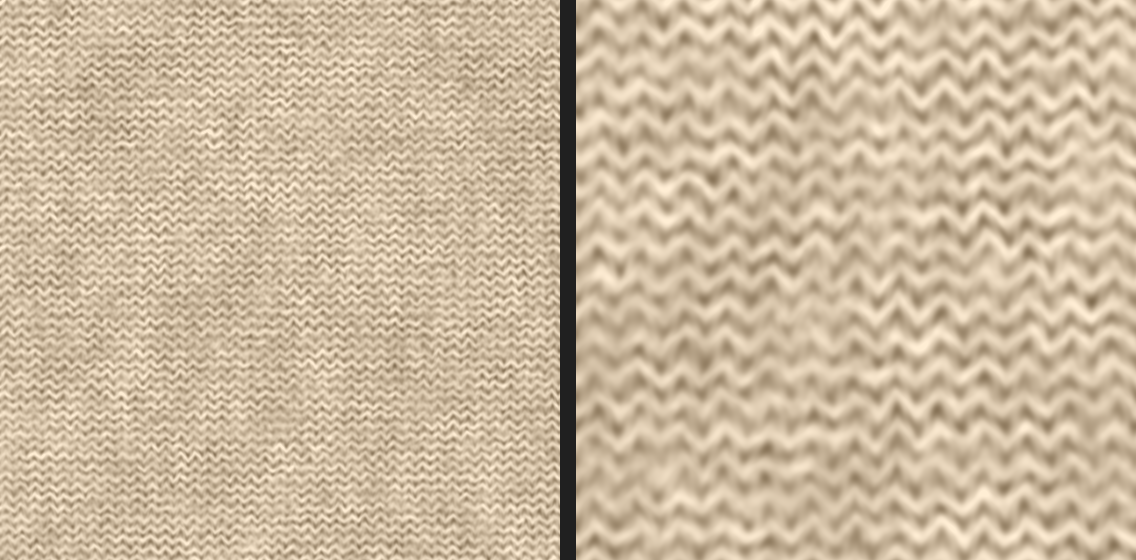
Left, the full canvas; right, a detail of the centre.
A Shadertoy shader for this texture:

```glsl
// Fine beige knit: dense V stitches with dark gap dots and mottled yarn.
#define COLUMNS 39.0        // stitches across
#define ROWS 54.0           // stitch rows down
#define ZIGZAG 0.22         // height of the V, in rows
#define WOBBLE 0.30         // unevenness of the stitches
#define RELIEF 0.24         // light and dark contrast of the rows
#define DOTS 0.10           // extra depth of the gaps at the V tips
#define MOTTLE 0.10         // broad yarn shading
#define FIBRE 0.42          // fine yarn grain
#define BASE_TONE 0.61
#define GAP_COLOR vec3(0.54, 0.46, 0.35)
#define YARN_COLOR vec3(0.98, 0.91, 0.81)

const float TAU = 6.2831853;

float hash(vec2 p) {
    vec3 q = fract(vec3(p.xyx) * 0.1031);
    q += dot(q, q.yzx + 33.33);
    return fract((q.x + q.y) * q.z);
}

float noise(vec2 p) {
    vec2 cell = floor(p), f = fract(p);
    f = f * f * (3.0 - 2.0 * f);
    return mix(mix(hash(cell), hash(cell + vec2(1, 0)), f.x),
               mix(hash(cell + vec2(0, 1)), hash(cell + vec2(1, 1)), f.x), f.y);
}

// Noise centred on zero
float grain(vec2 p) {
    return noise(p + 17.0) - 0.5;
}

void mainImage(out vec4 fragColor, in vec2 fragCoord) {
    vec2 uv = fragCoord / iResolution.xy;
    vec2 stitch = uv * vec2(COLUMNS, ROWS);

    // Uneven tension bends the rows and columns
    stitch += WOBBLE * vec2(0.6 * grain(stitch * 1.1), grain(stitch * vec2(1.9, 1.0) + 50.0));
    stitch += WOBBLE * vec2(grain(uv * 7.0), grain(uv * 6.0 + 90.0));

    // Zigzag yarn ridges
    float zigzag = cos(TAU * stitch.x) + 0.06 * cos(3.0 * TAU * stitch.x);
    float ridge = cos(TAU * (stitch.y + ZIGZAG * zigzag));
    float strength = 1.0 + 0.9 * grain(stitch * 0.8 + 30.0);
    float tone = BASE_TONE + RELIEF * strength * ridge;

    // Gaps sink into dots at the V tips and close along its arms
    float tips = cos(2.0 * TAU * stitch.x);
    tone -= DOTS * strength * tips * (0.5 - 0.9 * ridge) * step(ridge, 0.5556);

    // Broad shading, streaks along columns and rows, and fine fibres
    tone += MOTTLE * (grain(uv * 9.0) + grain(uv * 24.0));
    tone += MOTTLE * (grain(uv * vec2(80.0, 8.0)) + 0.5 * grain(uv * vec2(8.0, 80.0)));
    tone += FIBRE * (0.5 * grain(stitch * vec2(2.6, 1.9)) + 0.5 * grain(uv * 170.0));

    vec3 color = mix(GAP_COLOR, YARN_COLOR, clamp(tone, -0.15, 1.05));
    fragColor = vec4(color, 1.0);
}
```
